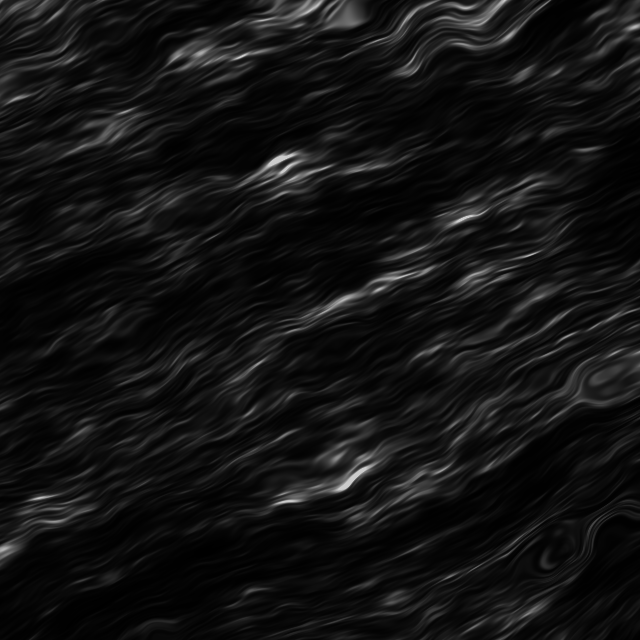
A three.js fragment shader for this texture:

```glsl
// Dark fibrous tissue: fine wavy grey strands in slanted bundles with black gaps.
varying vec2 vUv;

const float GRAIN_ANGLE = 0.46;
const float BASE_GREY = 0.064;
const float PEAK_GREY = 0.8;

float hash(vec2 p) {
  return fract(sin(dot(p, vec2(127.1, 311.7))) * 43758.5453);
}

// Smooth value noise, 0 to 1
float noise(vec2 p) {
  vec2 cell = floor(p);
  vec2 f = fract(p);
  f = f * f * f * (f * (f * 6.0 - 15.0) + 10.0);
  float low = mix(hash(cell), hash(cell + vec2(1.0, 0.0)), f.x);
  float high = mix(hash(cell + vec2(0.0, 1.0)), hash(cell + vec2(1.0, 1.0)), f.x);
  return mix(low, high, f.y);
}

// Noise centred on zero, stretched by scale and moved by seed
float signedNoise(vec2 p, vec2 scale, float seed) {
  return noise(p * scale + seed) - 0.5;
}

vec2 rotate(vec2 p, float angle) {
  float c = cos(angle);
  float s = sin(angle);
  return vec2(c * p.x + s * p.y, c * p.y - s * p.x);
}

// Bends the strands: broad drift, ripples, crimps and a few strong kinks
vec2 bendGrain(vec2 p) {
  p.y += 0.07 * signedNoise(p, vec2(2.6, 3.0), 11.3);
  float kink = smoothstep(0.68, 0.95, noise(p * vec2(4.5, 9.0) + 47.2));
  float ripple = signedNoise(p, vec2(11.0, 17.0), 23.7);
  float crimp = signedNoise(p, vec2(31.0, 38.0), 5.9);
  p.y += (0.019 + 0.05 * kink) * ripple + 0.006 * crimp;
  p.x += 0.05 * kink * signedNoise(p, vec2(13.0, 15.0), 71.4);
  return p;
}

// Thin strands in layers that cross at slight angles
float strands(vec2 p) {
  float sum = 0.0;
  float weight = 1.9;
  vec2 scale = vec2(20.0, 135.0);
  for (int i = 0; i < 3; i++) {
    float layer = float(i);
    float tilt = 0.07 * (layer - 1.0);
    sum += weight * signedNoise(rotate(p, tilt), scale, 31.7 * layer + 3.1);
    scale *= vec2(1.3, 1.45);
    weight *= 0.82;
  }
  return sum;
}

// Uneven brightness of the bundles, longer along the grain
float bundles(vec2 p) {
  return 1.7 * signedNoise(p, vec2(3.2, 19.0), 61.8)
       + 1.3 * signedNoise(p, vec2(8.0, 47.0), 83.1);
}

// Long black clefts between bundles
float clefts(vec2 p) {
  float wide = noise(p * vec2(1.9, 10.0) + 17.6);
  float narrow = noise(p * vec2(2.6, 24.0) + 92.4);
  return smoothstep(0.6, 0.84, wide) + 0.6 * smoothstep(0.66, 0.88, narrow);
}

// Sparse patches that catch the light
float glints(vec2 p) {
  return smoothstep(0.68, 0.96, noise(p * vec2(8.0, 33.0) + 39.5));
}

void main() {
  vec2 grain = rotate(vUv, GRAIN_ANGLE);
  vec2 bent = bendGrain(grain);

  // Light fades toward the lower right corner
  float fade = 0.5 * (vUv.y - 0.5) - 0.25 * (vUv.x - 0.5);

  // Sum in log space gives deep blacks and rare bright strands
  float exposure = strands(bent) + bundles(bent) + fade;
  exposure += 0.95 * glints(bent) - 1.4 * clefts(bent);
  float grey = min(BASE_GREY * exp(exposure), PEAK_GREY);

  gl_FragColor = vec4(vec3(grey), 1.0);
}
```
